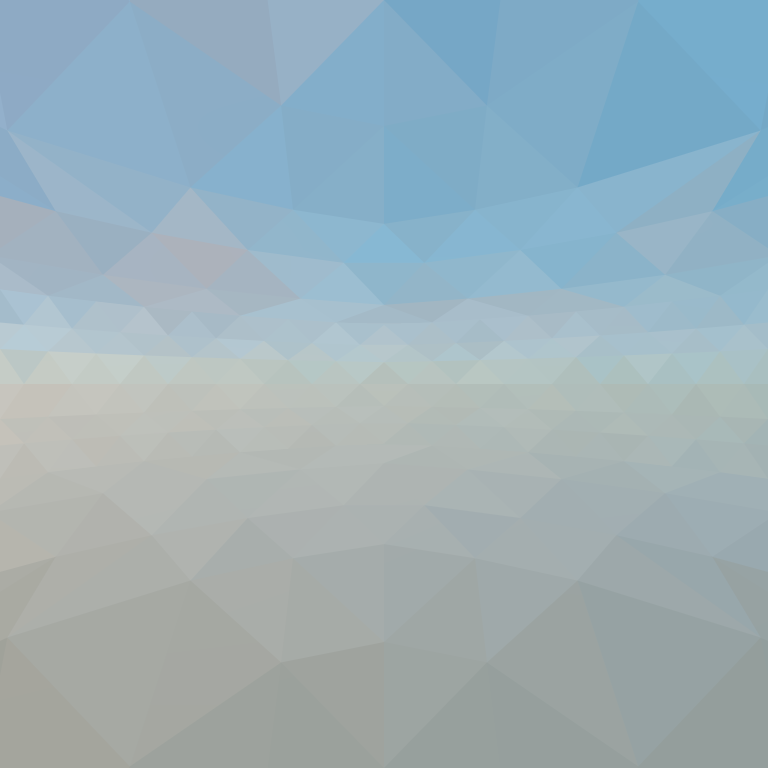
This background is drawn by a WebGL 1 fragment shader. Its source:

```glsl
precision highp float;
// Faceted sky over a pale plain: a triangulated dome seen from its centre.
// Rows of vertices bend away from the horizon and mirror in both axes; each
// triangle takes one flat tone from a smooth landscape gradient plus a hash.
uniform vec2 u_resolution;

float hash(vec2 p) {
  p = fract(p * vec2(12.34, 45.67) + 0.31);
  p += dot(p, p.yx + 23.45);
  return fract(p.x * p.y);
}

float ramp(float a, float b, float x) {
  return clamp((x - a) / (b - a), 0.0, 1.0);
}

float glow(vec2 p, vec2 centre, vec2 size) {
  vec2 d = (p - centre) / size;
  return exp(-dot(d, d));
}

// Landscape tones, blended upward on the left and right sides.
vec3 landscape(vec2 p) {
  vec3 left = vec3(0.635, 0.64, 0.61);
  vec3 right = vec3(0.57, 0.615, 0.61);
  float t = ramp(-0.9, -0.35, p.y);
  left = mix(left, vec3(0.715, 0.715, 0.69), t);
  right = mix(right, vec3(0.615, 0.675, 0.70), t);
  t = ramp(-0.35, -0.03, p.y);
  left = mix(left, vec3(0.78, 0.77, 0.74), t);
  right = mix(right, vec3(0.665, 0.73, 0.715), t);
  t = ramp(-0.03, 0.04, p.y);
  left = mix(left, vec3(0.77, 0.80, 0.77), t);
  right = mix(right, vec3(0.66, 0.76, 0.77), t);
  t = ramp(0.04, 0.1, p.y);
  left = mix(left, vec3(0.73, 0.80, 0.83), t);
  right = mix(right, vec3(0.65, 0.74, 0.78), t);
  t = ramp(0.1, 0.35, p.y);
  left = mix(left, vec3(0.55, 0.71, 0.81), t);
  right = mix(right, vec3(0.50, 0.70, 0.80), t);
  t = ramp(0.35, 0.95, p.y);
  left = mix(left, vec3(0.56, 0.68, 0.79), t);
  right = mix(right, vec3(0.45, 0.66, 0.78), t);
  vec3 color = mix(left, right, ramp(-1.0, 1.0, p.x));

  // Warm haze drifting through the sky.
  vec3 haze = vec3(0.70, 0.70, 0.73);
  color = mix(color, haze, 0.85 * glow(p, vec2(-0.5, 0.3), vec2(0.22, 0.15)));
  color = mix(color, haze, 0.8 * glow(p, vec2(-1.0, 0.38), vec2(0.32, 0.16)));
  color = mix(color, haze, 0.45 * glow(p, vec2(0.8, 0.42), vec2(0.28, 0.12)));
  color = mix(color, haze, 0.4 * glow(p, vec2(0.3, 0.18), vec2(0.4, 0.06)));
  return mix(color, haze, 0.45 * glow(p, vec2(-0.35, 0.95), vec2(0.25, 0.14)));
}

// Half-column shift of alternate rows.
float shift(float row) {
  return row > 2.5 ? 0.5 * mod(row, 2.0) : 0.0;
}

// Dome vertex: rows run from the zenith (0) to the horizon (9).
vec2 vertex(float row, float column) {
  float m = abs(column);
  float x = 0.125 * m;
  float h = row < 7.0 ? 0.154 : row < 8.0 ? 0.1 : row < 9.0 ? 0.057 : 0.0;
  if (row < 1.0) { x = 0.43 * m; h = 1.0; }
  else if (row < 2.0) { x = 0.205 * m + 0.063 * m * m; h = 0.672; }
  else if (row < 3.0) {
    x = 0.237 * m + m * (m - 1.0) * (0.015 + 0.03 * (m - 2.0));
    h = 0.417;
  }
  else if (row < 4.0) { x = 0.25 * m - 0.02; h = 0.305; }
  else if (row < 5.0) { x = 0.205 * m + 0.013 * m * m; h = 0.206; }
  else if (row < 6.0) x = 0.25 * m;
  float bend = row < 1.0 ? 2.3 * x : row < 2.0 ? 1.1 * x * x : 0.3 * x * (1.0 + x);
  return vec2(column < 0.0 ? -x : x, h * (1.0 + bend));
}

// Signed distance to the line a-b, positive on its right.
float edge(vec2 p, vec2 a, vec2 b) {
  vec2 e = b - a;
  vec2 d = p - a;
  return (e.y * d.x - e.x * d.y) / max(length(e), 0.0001);
}

// Flat tone of a triangle, weighted by its smooth coverage.
vec4 facet(vec2 p, vec2 a, vec2 b, vec2 c, vec2 side, float pixel) {
  float d = max(edge(p, a, b), max(edge(p, b, c), edge(p, c, a)));
  float cover = clamp(0.5 - d / pixel, 0.0, 1.0);
  if (cover <= 0.0) return vec4(0.0);
  vec2 middle = (a + b + c) / 3.0 * side;
  float tint = hash(middle) - 0.5;
  float warmth = hash(middle + 3.7) - 0.5;
  float contrast = side.y > 0.0 ? 0.035 : 0.017;
  vec3 tone = landscape(clamp(middle, -1.0, 1.0));
  tone += contrast * (tint + warmth * vec3(0.8, 0.0, -0.5));
  return vec4(tone, 1.0) * cover;
}

void main() {
  vec2 p = 2.0 * gl_FragCoord.xy / u_resolution - 1.0;
  vec2 side = 2.0 * step(0.0, p) - 1.0;
  vec2 q = abs(p);
  float pixel = 2.0 / min(u_resolution.x, u_resolution.y);
  vec4 sum = vec4(landscape(p), 1.0) * 0.01;
  for (int k = 1; k < 10; k++) {
    if (k == 6) continue; // row 6 only refines the columns of row 5
    float row = float(k);
    for (int j = -1; j < 9; j++) {
      float low = float(j) - shift(row);
      float high = float(j) + shift(row - 1.0);
      vec2 a = vertex(row, low), b = vertex(row, low + 1.0);
      vec2 c = vertex(row - 1.0, high), d = vertex(row - 1.0, high + 1.0);
      sum += facet(q, a, b, c, side, pixel) + facet(q, b, d, c, side, pixel);
    }
  }
  gl_FragColor = vec4(sum.rgb / sum.a, 1.0);
}
```
